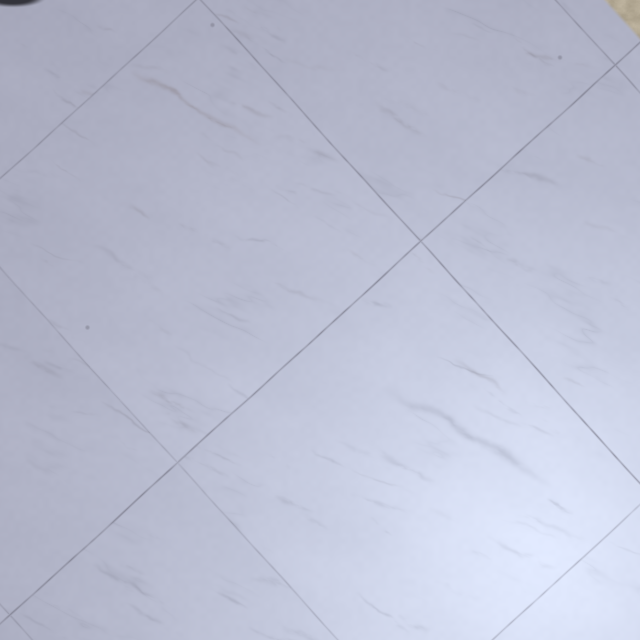
Give the GLSL for this texture, as a Shadertoy shader.

```glsl
const vec3 SHADE = vec3(0.640, 0.645, 0.718);
const vec3 GLOW = vec3(0.885, 0.918, 1.0);
const vec3 JOINT = vec3(0.47, 0.47, 0.53);
const vec3 VEIN_GREY = vec3(0.79, 0.79, 0.80);
const vec3 VEIN_OCHRE = vec3(0.82, 0.77, 0.73);
const vec3 BORDER = vec3(0.70, 0.66, 0.58);
const vec3 DARK = vec3(0.20, 0.20, 0.23);
const vec2 GLOW_CENTER = vec2(0.85, 0.12);
const float GLOW_FALLOFF = 2.05;
const float GLOW_POWER = 1.4;
const float TILE_ANGLE = 0.738;
const float VEIN_ANGLE = -0.44;
const float JOINT_HALF = 0.0010;
const float JOINT_SOFT = 0.0016;
const float BORDER_START = 1.372;
const int WISPS = 130;
const int SPECKS = 3;
// Joint offsets and strengths along the two tile axes
const float JOINT_U[4] = float[4](0.037, 0.391, 0.905, 1.315);
const float FADE_U[4] = float[4](0.45, 0.42, 0.82, 0.70);
const float JOINT_V[3] = float[3](-0.517, 0.018, 0.533);
const float FADE_V[3] = float[3](0.50, 0.90, 0.65);

float hash(vec2 p) {
    return fract(sin(dot(p, vec2(127.1, 311.7))) * 43758.5453);
}

float noise(vec2 p) {
    vec2 i = floor(p), f = fract(p);
    f = f * f * (3.0 - 2.0 * f);
    return mix(mix(hash(i), hash(i + vec2(1, 0)), f.x),
               mix(hash(i + vec2(0, 1)), hash(i + vec2(1, 1)), f.x), f.y);
}

float fbm(vec2 p) {
    float sum = 0.0, amp = 0.5;
    for (int i = 0; i < 4; i++) {
        sum += amp * noise(p);
        p = p * 2.03 + 17.3;
        amp *= 0.5;
    }
    return sum;
}

vec2 rotate(vec2 p, float a) {
    float c = cos(a), s = sin(a);
    return vec2(c * p.x + s * p.y, c * p.y - s * p.x);
}

// Index of the tile holding a point given in tile axes
vec2 tileIndex(vec2 g) {
    vec2 id = vec2(0.0);
    for (int i = 0; i < 4; i++) id.x += step(JOINT_U[i], g.x);
    for (int i = 0; i < 3; i++) id.y += step(JOINT_V[i], g.y);
    return id;
}

float jointLine(float d, float px) {
    float soft = JOINT_SOFT + 0.3 * px;
    return 1.0 - smoothstep(JOINT_HALF - soft, JOINT_HALF + soft, abs(d));
}

// Soft streak tapering toward both ends
float streak(vec2 p, vec2 center, float angle, float halfLen, float width) {
    vec2 q = rotate(p - center, angle);
    float taper = max(0.0, 1.0 - pow(abs(q.x) / halfLen, 2.0));
    return exp(-pow(abs(q.y) / width, 2.0)) * taper;
}

// Darken stone toward a vein tint
vec3 stain(vec3 col, vec3 tint, float amount) {
    return col * mix(vec3(1.0), tint, amount);
}

void mainImage(out vec4 fragColor, in vec2 fragCoord) {
    float px = 1.0 / iResolution.y;
    vec2 p = fragCoord * px;
    vec2 g = rotate(p, TILE_ANGLE);
    vec2 tile = tileIndex(g);
    vec2 grain = rotate(p, VEIN_ANGLE) + tile * 3.7;

    // Light falloff, tile tint and cloudy stone
    float reach = pow(distance(p, GLOW_CENTER), GLOW_POWER);
    vec3 col = mix(SHADE, GLOW, exp(-GLOW_FALLOFF * reach));
    col += 0.012 * (hash(tile + 3.0) - 0.5);
    col += 0.035 * (fbm(grain * vec2(5.0, 11.0)) - 0.47);
    col += 0.010 * (noise(p * 110.0) - 0.5);

    // Feathery ridges showing only in patches
    float ridge = abs(fbm(grain * vec2(5.0, 21.0)) - 0.47);
    float patchy = smoothstep(0.48, 0.72, fbm(grain * vec2(8.0, 14.0) + 50.0));
    col = stain(col, VEIN_GREY, 0.26 * patchy * exp(-ridge / 0.03));

    // Scattered wisps, each kept inside its own tile
    vec2 w = p + 0.024 * (vec2(fbm(p * 19.0), fbm(p * 19.0 + 40.0)) - 0.47);
    float ragged = smoothstep(0.30, 0.62, fbm(grain * vec2(30.0, 60.0)));
    for (int i = 0; i < WISPS; i++) {
        float k = float(i);
        vec2 c = vec2(hash(vec2(k, 1.0)), hash(vec2(k, 2.0)));
        vec2 home = tileIndex(rotate(c, TILE_ANGLE));
        float same = step(distance(home, tile), 0.5);
        float angle = VEIN_ANGLE + 0.45 * (hash(vec2(k, 3.0)) - 0.5);
        float len = mix(0.02, 0.065, hash(vec2(k, 4.0)));
        float width = mix(0.0018, 0.0045, hash(vec2(k, 5.0)));
        vec3 tint = mix(VEIN_GREY, VEIN_OCHRE, hash(vec2(k, 6.0)) * c.y);
        float amount = mix(0.10, 0.38, hash(vec2(k, 7.0)));
        col = stain(col, tint, same * amount * ragged * streak(w, c, angle, len, width));
    }

    // Two stronger veins
    float broad = streak(w, vec2(0.735, 0.32), -0.53, 0.155, 0.0065);
    float ochre = streak(w, vec2(0.31, 0.83), -0.48, 0.12, 0.0040);
    col = stain(col, VEIN_GREY, 0.60 * broad * (0.6 + 0.4 * ragged));
    col = stain(col, VEIN_OCHRE, 0.65 * ochre * (0.4 + 0.6 * ragged));

    // Small dark specks
    for (int i = 0; i < SPECKS; i++) {
        vec2 c = vec2(hash(vec2(float(i), 11.0)), hash(vec2(float(i), 12.0)));
        col = mix(col, JOINT, 0.5 * (1.0 - smoothstep(0.001, 0.0035 + px, distance(p, c))));
    }

    // Joints with uneven wear
    vec2 edge = g + 0.0015 * (vec2(noise(g.yy * 9.0), noise(g.xx * 9.0)) - 0.5);
    float joint = 0.0;
    for (int i = 0; i < 4; i++) joint = max(joint, FADE_U[i] * jointLine(edge.x - JOINT_U[i], px));
    for (int i = 0; i < 3; i++) joint = max(joint, FADE_V[i] * jointLine(edge.y - JOINT_V[i], px));
    col = mix(col, JOINT, joint * mix(0.5, 1.0, noise(p * 80.0)));

    // Mottled border strip and dark corner
    vec3 strip = BORDER + 0.16 * (fbm(p * 70.0) - 0.47);
    col = mix(col, strip, smoothstep(-0.004, 0.004, g.x - BORDER_START));
    float corner = length((p - vec2(0.02, 1.003)) / vec2(0.045, 0.013));
    col = mix(DARK, col, smoothstep(0.6, 1.2, corner));

    fragColor = vec4(clamp(col, 0.0, 1.0), 1.0);
}
```
